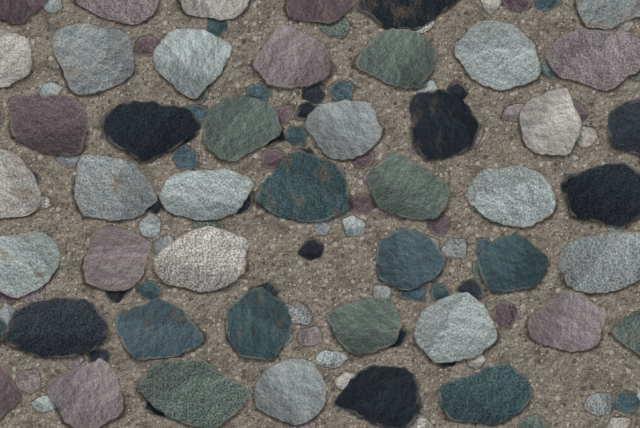
A Shadertoy shader for this texture:

```glsl
const float TAU = 6.2831853;
const vec2 STONE_PITCH = vec2(0.235, 0.157);
const vec2 PEBBLE_PITCH = vec2(0.068, 0.052);
const float PEBBLE_SHARE = 0.30;
const int SIDES = 7;
const float ROUNDING = 10.0;
const float STONE_GAP = 0.003;
const float RIM_WIDTH = 0.007;
const float SHADOW_WIDTH = 0.012;
const vec2 LIGHT_STEP = vec2(-0.0015, 0.0035);
const vec3 MORTAR = vec3(0.495, 0.468, 0.425);
const vec3 MORTAR_DAMP = vec3(0.405, 0.382, 0.350);
const vec3 GRIT_PALE = vec3(0.69, 0.68, 0.65);
const vec3 GRIT_DARK = vec3(0.27, 0.27, 0.26);
const vec3 RUST = vec3(0.40, 0.32, 0.26);
const vec3 STONE_COLOURS[10] = vec3[10](
    vec3(0.15, 0.17, 0.19), vec3(0.48, 0.45, 0.455),
    vec3(0.24, 0.31, 0.32), vec3(0.62, 0.61, 0.59),
    vec3(0.35, 0.39, 0.37), vec3(0.19, 0.21, 0.23),
    vec3(0.50, 0.52, 0.52), vec3(0.36, 0.315, 0.33),
    vec3(0.56, 0.595, 0.59), vec3(0.28, 0.345, 0.365));

struct Stone {
    float edge;   // signed distance, negative inside
    vec2 local;   // position relative to the stone's half size
    vec2 cell;
    vec2 seed;
};

vec2 hash2(vec2 p) {
    vec3 h = fract(p.xyx * vec3(0.1031, 0.1030, 0.0973));
    h += dot(h, h.yzx + 33.33);
    return fract((h.xx + h.yz) * h.zy);
}

float gradientDot(vec2 corner, vec2 offset) {
    float angle = TAU * hash2(corner).x;
    return dot(vec2(cos(angle), sin(angle)), offset);
}

float noise(vec2 p) {
    vec2 i = floor(p), f = fract(p);
    vec2 u = f * f * f * (f * (f * 6.0 - 15.0) + 10.0);
    vec2 e = vec2(1.0, 0.0);
    return mix(mix(gradientDot(i, f), gradientDot(i + e, f - e), u.x),
               mix(gradientDot(i + e.yx, f - e.yx), gradientDot(i + 1.0, f - 1.0), u.x), u.y);
}

float fbm(vec2 p) {
    float sum = 0.0, amp = 0.6;
    for (int i = 0; i < 4; i++) {
        sum += amp * noise(p);
        p = mat2(1.6, 1.2, -1.2, 1.6) * p + 17.3;
        amp *= 0.55;
    }
    return sum;
}

mat2 rotation(float a) { return mat2(cos(a), sin(a), -sin(a), cos(a)); }

// Rounded polygon with random sides; 1 on its outline
float polygon(vec2 q, vec2 seed) {
    float sum = 0.0;
    for (int i = 0; i < SIDES; i++) {
        vec2 h = hash2(seed * 91.7 + float(i) * 7.3);
        float a = TAU * (float(i) + 0.8 * h.x + seed.x) / float(SIDES);
        float reach = dot(q, vec2(cos(a), sin(a))) / mix(0.80, 1.03, h.y);
        sum += pow(max(reach, 0.0), ROUNDING);
    }
    return pow(sum, 1.0 / ROUNDING);
}

// Nearest stone in loosely laid courses
Stone courses(vec2 p, vec2 pitch, float share, float salt) {
    Stone best = Stone(1.0, vec2(0.0), vec2(0.0), vec2(0.0));
    float second = 1.0;
    for (int j = -1; j <= 1; j++) {
        float row = floor(p.y / pitch.y) + float(j);
        float shift = hash2(vec2(row + 40.0, salt)).x;
        float column = floor(p.x / pitch.x - shift);
        for (int i = -1; i <= 1; i++) {
            vec2 cell = vec2(column + float(i), row);
            vec2 seed = hash2(cell + 50.0 + salt);
            vec2 jitter = hash2(cell + 130.0 + salt) - 0.5;
            if (hash2(cell + 210.0 + salt).x > share) continue;
            vec2 centre = (cell + vec2(shift, 0.0) + 0.5 + jitter * vec2(0.18, 0.10)) * pitch;
            vec2 halfSize = pitch * mix(vec2(0.35, 0.42), vec2(0.54, 0.54), seed.yx);
            vec2 q = rotation((jitter.x + jitter.y) * 0.25) * (p - centre) / halfSize;
            float d = (polygon(q, seed) - 1.0) * halfSize.y;
            if (d < best.edge) {
                second = best.edge;
                best = Stone(d, q, cell, seed);
            } else second = min(second, d);
        }
    }
    best.edge = max(best.edge, 0.5 * (best.edge - second) + 0.5 * STONE_GAP);
    return best;
}

vec3 stoneColour(Stone s, vec2 p) {
    float pick = mod(s.cell.x * 3.0 + s.cell.y * 5.0 + floor(2.0 * s.seed.x), 10.0);
    vec3 colour = STONE_COLOURS[int(pick)];
    vec2 grainPos = rotation(TAU * s.seed.y) * p + s.seed * 20.0;
    float broad = fbm(grainPos * vec2(14.0, 24.0));
    colour = mix(colour, RUST, 0.45 * step(0.7, s.seed.x) * smoothstep(0.05, 0.4, broad));
    // Broken faces, relief and mineral grain
    vec2 split = rotation(TAU * s.seed.x) * s.local;
    float face = smoothstep(-0.05, 0.06, split.x + 0.7 * broad - 0.25);
    float relief = fbm((grainPos + LIGHT_STEP) * 45.0) - fbm(grainPos * 45.0);
    float speckle = noise(p * 190.0 + s.seed * 30.0) * mix(0.12, 0.42, s.seed.y * s.seed.y);
    float shade = 1.0 + 0.22 * broad + 0.55 * relief + speckle + 0.10 * s.local.y;
    shade *= mix(1.04, 0.89, face);
    // Dusty, patchy rim
    float rim = smoothstep(-RIM_WIDTH, -0.001, s.edge) * smoothstep(-0.2, 0.3, noise(p * 28.0));
    return mix(colour * shade, MORTAR * 1.08, 0.55 * rim);
}

vec3 mortarColour(vec2 p) {
    float lumps = fbm(p * 22.0);
    float relief = fbm((p + LIGHT_STEP) * 60.0) - fbm(p * 60.0);
    vec3 colour = mix(MORTAR_DAMP, MORTAR, smoothstep(-0.4, 0.15, lumps));
    colour *= 1.0 + 0.45 * relief + 0.22 * noise(p * 210.0) + 0.14 * noise(p * 110.0);
    // Scattered grit at two sizes
    for (int i = 0; i < 2; i++) {
        vec2 g = p * (i == 0 ? 85.0 : 48.0) + float(i) * 9.0;
        vec2 h = hash2(floor(g) + 300.0), k = hash2(floor(g) + 500.0);
        float d = length(fract(g) - 0.3 - 0.4 * h) - mix(0.10, 0.26, k.x);
        float present = step(k.y, 0.30) * smoothstep(0.12, -0.08, d);
        colour = mix(colour, h.x > 0.42 ? GRIT_PALE : GRIT_DARK, 0.65 * present);
    }
    return colour;
}

void mainImage(out vec4 fragColor, in vec2 fragCoord) {
    vec2 p = fragCoord / iResolution.y;
    float blur = 0.9 / iResolution.y + 0.0006;
    vec2 warped = p + 0.010 * vec2(noise(p * 16.0), noise(p * 16.0 + 60.0))
                    + 0.004 * vec2(noise(p * 65.0), noise(p * 65.0 + 80.0));
    Stone stone = courses(warped, STONE_PITCH, 0.97, 0.0);
    Stone pebble = courses(warped + 0.02, PEBBLE_PITCH, PEBBLE_SHARE, 700.0);

    vec3 colour = mortarColour(p);
    colour *= mix(0.72, 1.0, smoothstep(0.0, 0.006, pebble.edge));
    colour = mix(colour, stoneColour(pebble, p), smoothstep(blur, -blur, pebble.edge));

    // Deeper contact shadow below each stone
    float under = smoothstep(0.4, -0.6, stone.local.y);
    float shadow = 1.0 - smoothstep(0.0, SHADOW_WIDTH * mix(0.4, 1.0, under), stone.edge);
    colour *= 1.0 - shadow * mix(0.12, 0.52, under);
    colour = mix(colour, stoneColour(stone, p), smoothstep(blur, -blur, stone.edge));
    fragColor = vec4(clamp(colour, 0.0, 1.0), 1.0);
}
```
